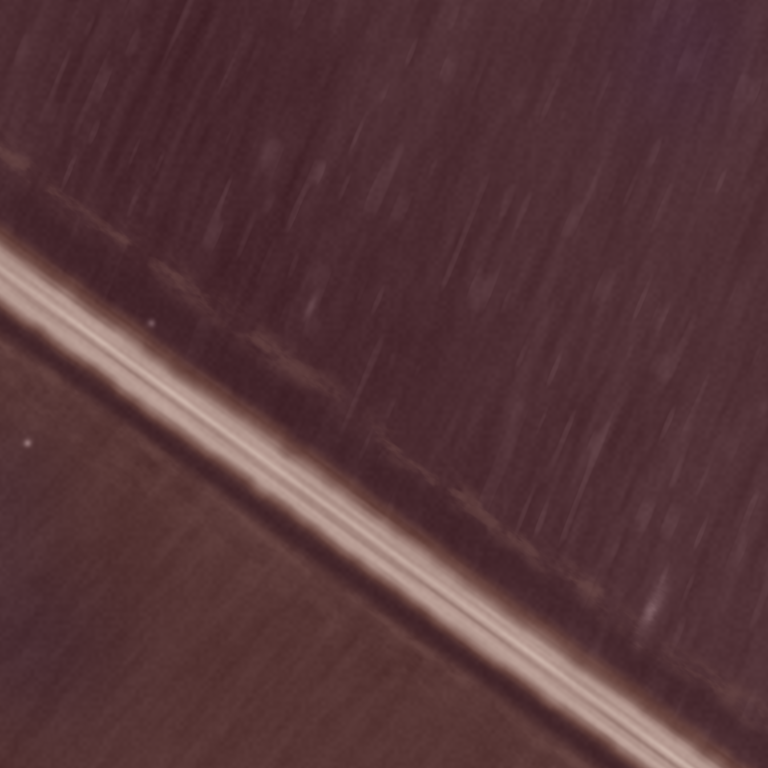
A three.js fragment shader for this texture:

```glsl
varying vec2 vUv;

const vec2 ROAD_START = vec2(0.0, 0.651);
const vec2 ROAD_DIR = vec2(0.8096, -0.5870);
const vec2 UPPER_FURROW_DIR = vec2(0.380, 0.925);
const vec2 LOWER_FURROW_DIR = vec2(0.640, 0.768);

const vec3 UPPER_SOIL = vec3(0.278, 0.153, 0.177);
const vec3 UPPER_PALE = vec3(0.322, 0.198, 0.217);
const vec3 LOWER_SOIL = vec3(0.342, 0.212, 0.208);
const vec3 LOWER_PLUM = vec3(0.300, 0.185, 0.207);
const vec3 VIOLET = vec3(0.295, 0.175, 0.235);
const vec3 DITCH = vec3(0.245, 0.132, 0.155);
const vec3 VERGE = vec3(0.430, 0.295, 0.280);
const vec3 SHOULDER = vec3(0.420, 0.275, 0.245);
const vec3 GRAVEL = vec3(0.655, 0.540, 0.510);
const vec3 CROWN = vec3(0.800, 0.705, 0.665);

const float FURROW_CONTRAST = 0.065;
const float LOWER_CONTRAST = 0.042;
const float GRAIN = 0.022;

float hash(vec2 p) {
  return fract(sin(dot(p, vec2(127.1, 311.7))) * 43758.5453);
}

float noise(vec2 p) {
  vec2 i = floor(p);
  vec2 f = fract(p);
  f = f * f * (3.0 - 2.0 * f);
  return mix(mix(hash(i), hash(i + vec2(1.0, 0.0)), f.x),
             mix(hash(i + vec2(0.0, 1.0)), hash(i + vec2(1.0, 1.0)), f.x), f.y);
}

float fbm(vec2 p) {
  float sum = 0.0;
  float amp = 0.5;
  for (int i = 0; i < 4; i++) {
    sum += amp * noise(p);
    p = p * 2.03 + 17.3;
    amp *= 0.5;
  }
  return sum / 0.9375;
}

// Soft bump of the given centre and width
float band(float x, float centre, float width) {
  float t = (x - centre) / width;
  return exp(-t * t);
}

// Coordinates across (x) and along (y) a direction
vec2 alongDir(vec2 p, vec2 dir) {
  return vec2(p.x * dir.y - p.y * dir.x, dot(p, dir));
}

float spot(vec2 p, vec2 centre, vec2 size) {
  vec2 q = alongDir(p - centre, UPPER_FURROW_DIR) / size;
  return exp(-dot(q, q));
}

vec3 upperField(vec2 p) {
  vec2 q = alongDir(p, UPPER_FURROW_DIR);
  q.x += 0.006 * (noise(p * 5.0) - 0.5);
  float east = smoothstep(0.45, 0.95, p.x + 0.2 * p.y + 0.3 * (fbm(p * 4.0) - 0.5));
  vec3 col = mix(UPPER_SOIL, UPPER_PALE, 0.85 * east);
  col = mix(col, UPPER_PALE, 0.6 * spot(p, vec2(0.0, 0.93), vec2(0.15, 0.22)));
  col = mix(col, VIOLET, 0.7 * spot(p, vec2(0.89, 0.94), vec2(0.10, 0.12)));
  float rows = 0.55 * noise(q * vec2(62.0, 7.0)) + 0.45 * noise(q * vec2(125.0, 14.0) + 40.0);
  float patches = 0.45 + 0.9 * fbm(p * 5.0 + 9.0);
  float hollow = spot(p, vec2(0.51, 0.53), vec2(0.08, 0.10));
  col += FURROW_CONTRAST * (rows - 0.5) * patches * (1.0 - 0.6 * hollow);
  float glints = smoothstep(0.72, 0.95, noise(q * vec2(85.0, 16.0) + 70.0));
  col += 0.04 * glints * patches;
  return col - 0.016 * hollow;
}

vec3 lowerField(vec2 p) {
  vec2 q = alongDir(p, LOWER_FURROW_DIR);
  float plum = spot(p, vec2(0.02, 0.17), vec2(0.14, 0.12))
             + 0.7 * spot(p, vec2(0.0, 0.36), vec2(0.08, 0.10));
  vec3 col = mix(LOWER_SOIL, LOWER_PLUM, min(plum, 1.0));
  float rows = 0.5 * noise(q * vec2(65.0, 9.0)) + 0.5 * noise(q * vec2(130.0, 22.0));
  col += LOWER_CONTRAST * (rows - 0.5);
  return col + 0.045 * (fbm(p * 6.0 + 3.0) - 0.5);
}

void main() {
  vec2 p = vUv;
  vec2 r = alongDir(p - ROAD_START, ROAD_DIR);
  float d = -r.x;
  float s = r.y;
  float wobble = noise(vec2(s * 14.0, 2.0)) - 0.5;
  float clumps = smoothstep(0.35, 0.75, fbm(vec2(s * 30.0, d * 65.0)));

  vec3 col = mix(lowerField(p), upperField(p), smoothstep(-0.02, 0.02, d));

  // Ditches and rough verges beside the road
  col = mix(col, DITCH, 0.55 * band(d, 0.078, 0.026));
  col = mix(col, DITCH, 0.85 * band(d, -0.057, 0.014));
  float upperVerge = band(d, 0.126 - 0.019 * s + 0.012 * wobble, 0.017);
  float lowerVerge = band(d, -0.079 + 0.008 * wobble, 0.009);
  float lowerScrub = band(d, -0.115, 0.035);
  col = mix(col, VERGE, upperVerge * (0.08 + 0.52 * clumps));
  col = mix(col, VERGE, lowerVerge * (0.22 + 0.35 * clumps));
  col = mix(col, VERGE, 0.26 * lowerScrub * clumps);

  // Isolated pale marks
  col += 0.17 * spot(p, vec2(0.848, 0.205), vec2(0.010, 0.042)) * (0.5 + clumps * 0.5);
  col += 0.10 * spot(p, vec2(0.404, 0.600), vec2(0.005, 0.018));
  col += 0.24 * spot(p, vec2(0.036, 0.423), vec2(0.005));
  col += 0.18 * spot(p, vec2(0.197, 0.579), vec2(0.005));

  // Brown shoulders, gravel, wheel tracks and pale crown
  float edge = d + 0.005 * (noise(vec2(s * 45.0, 8.0)) - 0.5);
  float shoulder = smoothstep(-0.049, -0.036, edge) * (1.0 - smoothstep(0.034, 0.056, edge));
  float gravel = smoothstep(-0.043, -0.024, edge) * (1.0 - smoothstep(0.012, 0.038, edge));
  float streaks = noise(vec2(s * 14.0, d * 230.0)) - 0.5;
  col = mix(col, SHOULDER + 0.06 * streaks, 0.85 * shoulder);
  vec3 surface = GRAVEL + 0.07 * streaks;
  surface = mix(surface, CROWN, 0.45 * band(d, -0.021, 0.008));
  surface = mix(surface, CROWN, 0.35 * band(d, 0.013, 0.007));
  surface -= 0.035 * band(d, -0.009, 0.004);
  surface = mix(surface, CROWN, (0.8 + 0.3 * wobble) * band(d, 0.0, 0.0045));
  col = mix(col, surface, gravel);

  col += GRAIN * (noise(p * 190.0) - 0.5);
  gl_FragColor = vec4(col, 1.0);
}
```
